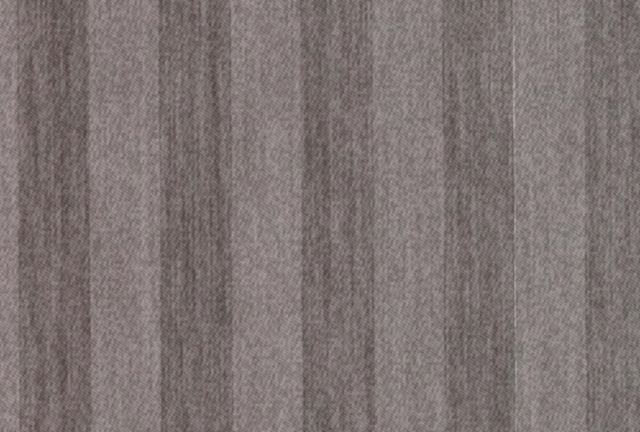
Reproduce this texture procedurally as a Shadertoy shader.

```glsl
// Woven cloth with broad vertical stripes in two shades of warm grey.

const vec3 SHADOW_COLOR = vec3(0.38, 0.34, 0.33);
const vec3 LIGHT_COLOR = vec3(0.61, 0.57, 0.57);
const float STRIPE_WIDTH = 0.1107;
const float FIRST_SEAM = 0.0275;
const float BRIGHT_SEAM = 7.0;

float hash(vec2 p) {
    vec3 q = fract(vec3(p.xyx) * 0.1031);
    q += dot(q, q.yzx + 33.33);
    return fract((q.x + q.y) * q.z);
}

// Smooth value noise in the range -1 to 1.
float noise(vec2 p) {
    vec2 cell = floor(p);
    vec2 f = fract(p);
    f = f * f * (3.0 - 2.0 * f);
    float low = mix(hash(cell), hash(cell + vec2(1.0, 0.0)), f.x);
    float high = mix(hash(cell + vec2(0.0, 1.0)), hash(cell + 1.0), f.x);
    return 2.0 * mix(low, high, f.y) - 1.0;
}

// 0 inside dark stripes, 1 inside light ones; s counts stripes.
float stripeMask(float s, float softness) {
    float fold = abs(mod(s + 0.5, 2.0) - 1.0);
    return smoothstep(0.5 - softness, 0.5 + softness, fold);
}

// Long upright threads of mixed length and thickness.
float threads(vec2 p) {
    return 0.75 * noise(p * vec2(250.0, 9.0))
         + 0.50 * noise(p * vec2(210.0, 45.0) + 57.0)
         + 0.35 * noise(p * vec2(75.0, 4.0) + 113.0);
}

// Fine crossing of warp and weft, bent by noise.
float weave(vec2 p, float count) {
    vec2 bend = 1.4 * vec2(noise(p * 30.0), noise(p * 34.0 + 71.0));
    vec2 phase = 6.2832 * count * p + bend;
    return sin(phase.x + 0.5 * phase.y) * sin(phase.y);
}

// Thin line along the nearest seam: mostly dark, one bright.
float seamLine(float s, float y) {
    float seam = floor(s + 0.5);
    float line = 1.0 - smoothstep(0.0, 0.028, abs(s - seam));
    float wear = 0.75 + 0.4 * noise(vec2(seam * 9.0, y * 40.0));
    float dark = -0.10 - 0.16 * hash(vec2(seam, 4.0));
    return line * wear * (seam == BRIGHT_SEAM ? 0.55 : dark);
}

void mainImage(out vec4 fragColor, in vec2 fragCoord) {
    vec2 p = fragCoord / iResolution.x;
    float height = iResolution.y / iResolution.x;

    // Stripes lean slightly and their edges waver.
    float lean = 0.004 * (1.0 - p.y / height);
    float waver = 0.0007 * noise(vec2(p.y * 24.0, 3.0));
    float s = (p.x - FIRST_SEAM - lean + waver) / STRIPE_WIDTH;
    float light = stripeMask(s, 0.022);

    // Base tone: dark stripes fade towards the right.
    float tone = mix(mix(0.29, 0.44, p.x), 0.68, light);
    tone += 0.05 * noise(p * vec2(18.0, 7.0) + 23.0);

    // Cloth detail, with stronger threads on the dark stripes.
    vec2 q = p - vec2(lean, 0.0);
    tone += mix(0.27, 0.15, light) * threads(q);
    tone += 0.26 * noise(p * vec2(250.0, 215.0) + 191.0);
    tone += 0.16 * weave(q, 135.0);
    tone += seamLine(s, p.y);

    vec3 color = mix(SHADOW_COLOR, LIGHT_COLOR, tone);
    color += vec3(0.012, -0.006, -0.002) * (0.5 - p.x);
    color += vec3(0.008, -0.004, 0.004) * noise(p * 60.0 + 311.0);
    fragColor = vec4(clamp(color, 0.0, 1.0), 1.0);
}
```
